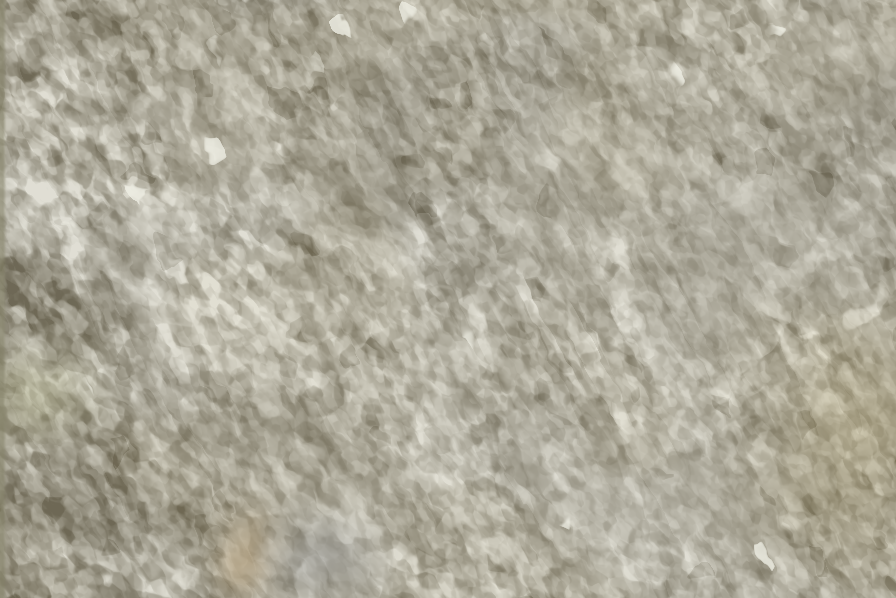
Write a Shadertoy shader that draws this texture.

```glsl
const vec3 DARK_STONE = vec3(0.53, 0.51, 0.44);
const vec3 PALE_STONE = vec3(0.81, 0.80, 0.75);
const vec3 GLINT = vec3(0.94, 0.94, 0.90);
const vec3 OCHRE = vec3(0.66, 0.57, 0.42);
const vec3 SLATE = vec3(0.61, 0.61, 0.60);
const vec3 LICHEN = vec3(0.74, 0.74, 0.61);
const vec3 TAN_SHIFT = vec3(0.012, 0.002, -0.030);
const vec3 EDGE = vec3(0.52, 0.51, 0.41);
const float BASE_TONE = 0.53;
const float STREAK_ANGLE = -1.06;
const float CHIP_ANGLE = -0.72;
const float VEIN_STRENGTH = 0.30;
const float FRAY = 0.016;
const float BEND = 0.03;

vec3 hash3(vec2 p) {
    vec3 q = fract(vec3(p.xyx) * vec3(0.1031, 0.1030, 0.0973));
    q += dot(q, q.yxz + 33.33);
    return fract((q.xxy + q.yzz) * q.zyx);
}

// Cellular shade in -0.5..0.5; a larger sharpness gives crisper cells
float cells(vec2 p, float sharpness) {
    vec2 id = floor(p), f = p - id, sum = vec2(0.0);
    for (int j = -1; j <= 1; j++)
    for (int i = -1; i <= 1; i++) {
        vec2 o = vec2(i, j);
        vec3 h = hash3(id + o + 150.0);
        vec2 d = o + h.xy - f;
        sum += vec2(h.z, 1.0) * exp(-sharpness * dot(d, d));
    }
    return sum.x / sum.y - 0.5;
}

vec2 turn(vec2 p, float angle) {
    float c = cos(angle), s = sin(angle);
    return vec2(c * p.x + s * p.y, c * p.y - s * p.x);
}

float blob(vec2 p, vec2 centre, vec2 radius) {
    vec2 d = (p - centre) / radius;
    return exp(-dot(d, d));
}

// Soft band around a line segment
float band(vec2 p, vec2 a, vec2 b, float width) {
    vec2 ab = b - a;
    float t = clamp(dot(p - a, ab) / dot(ab, ab), 0.0, 1.0);
    float d = length(p - a - ab * t) / width;
    return exp(-d * d);
}

void mainImage(out vec4 fragColor, in vec2 fragCoord) {
    vec2 p = fragCoord / iResolution.y;

    // Frayed domain for ragged borders
    vec2 fray = vec2(cells(p * 42.0, 7.0), cells(p * 42.0 + 71.0, 7.0));
    vec2 bend = vec2(cells(p * 5.0, 5.0), cells(p * 5.0 + 31.0, 5.0));
    vec2 q = p + FRAY * fray + BEND * bend;
    vec2 streak = turn(q, STREAK_ANGLE);
    vec2 chip = turn(q, CHIP_ANGLE);
    float rough = 1.0 - smoothstep(0.25, 1.3, p.x + 0.55 * p.y);

    // Clouds and angular chips
    float tone = BASE_TONE;
    tone += 0.24 * cells(q * 4.5 + 13.0, 6.0);
    tone += mix(0.20, 0.46, rough) * cells(chip * vec2(11.0, 19.0), 22.0);
    tone += mix(0.30, 0.46, rough) * cells(streak * vec2(14.0, 40.0), 14.0);

    // Fine grain, barely warped so that it stays crisp
    vec2 fine = p + 0.35 * FRAY * fray;
    float patchy = 0.75 + 0.9 * cells(p * 7.0 + 60.0, 6.0);
    float grain = mix(0.34, 0.58, rough) * cells(turn(fine, CHIP_ANGLE) * vec2(32.0, 50.0), 14.0);
    grain += mix(0.32, 0.44, rough) * cells(turn(fine, STREAK_ANGLE) * vec2(42.0, 82.0) + 9.0, 12.0);
    grain += 0.24 * cells(turn(fine, -0.9) * vec2(85.0, 110.0) + 23.0, 9.0);
    tone += grain * (0.5 + 0.8 * patchy);

    // Broad light and dark zones
    tone += 0.22 * band(q, vec2(0.04, 0.71), vec2(0.68, 0.30), 0.12);
    tone += 0.15 * blob(q, vec2(0.85, 0.10), vec2(0.35, 0.14));
    tone -= 0.26 * blob(q, vec2(0.13, 0.19), vec2(0.28, 0.16));
    tone -= 0.32 * blob(q, vec2(0.09, 0.50), vec2(0.08, 0.05));
    tone -= 0.15 * blob(q, vec2(0.64, 0.68), vec2(0.17, 0.24));
    tone -= 0.14 * blob(q, vec2(0.18, 0.92), vec2(0.28, 0.13));

    // Straight broken streaks, strongest in a band right of centre
    vec2 line = turn(p + 0.5 * FRAY * fray + 0.3 * BEND * bend, STREAK_ANGLE);
    float zone = band(p, vec2(0.74, 0.90), vec2(1.0, 0.28), 0.17);
    float vein = smoothstep(0.10, 0.32, cells(line * vec2(5.0, 42.0) + 5.0, 12.0));
    vein *= smoothstep(-0.25, 0.15, cells(q * 11.0 + 40.0, 8.0));
    float crack = smoothstep(0.22, 0.40, cells(line * vec2(7.0, 50.0) + 77.0, 12.0));
    tone += VEIN_STRENGTH * vein * (0.25 + 0.75 * zone) - 0.16 * crack;

    // Broken veins crossing the right side
    float cross = band(q, vec2(1.22, 0.35), vec2(1.46, 0.50), 0.035)
                + 0.7 * band(q, vec2(1.05, 0.57), vec2(1.25, 0.71), 0.03)
                + 0.6 * band(q, vec2(1.34, 0.54), vec2(1.42, 0.66), 0.035);
    tone += cross * (0.25 + 0.7 * cells(turn(q, 0.56) * vec2(16.0, 55.0), 12.0));

    // Small glints and pits on the rarest grains
    vec2 flake = turn(p + 0.8 * FRAY * fray, STREAK_ANGLE) * vec2(24.0, 36.0);
    float rare = cells(flake + 33.0, 16.0);
    float glint = smoothstep(0.445, 0.49, rare) * smoothstep(0.0, 0.25, cells(p * 13.0 + 21.0, 9.0));
    tone -= 0.3 * smoothstep(0.38, 0.47, -rare);

    vec3 colour = mix(DARK_STONE, PALE_STONE, clamp(tone, -0.35, 1.25));

    // Mineral tints
    float warmth = 1.3 * blob(q, vec2(1.43, 0.27), vec2(0.16, 0.20));
    colour += TAN_SHIFT * (warmth + 0.5 * cells(q * 6.0 + 80.0, 6.0));
    colour = mix(colour, LICHEN, 0.5 * blob(q, vec2(0.06, 0.35), vec2(0.09, 0.07)));
    colour = mix(colour, OCHRE, 0.6 * blob(q, vec2(0.41, 0.06), vec2(0.045, 0.07)));
    colour = mix(colour, SLATE, 0.55 * blob(q, vec2(0.53, 0.06), vec2(0.08, 0.07)));

    // Glints and the worn left border
    colour = mix(colour, GLINT, 0.8 * glint);
    colour = mix(colour, EDGE, 0.6 * (1.0 - smoothstep(0.004, 0.012, p.x)));

    fragColor = vec4(colour, 1.0);
}
```
